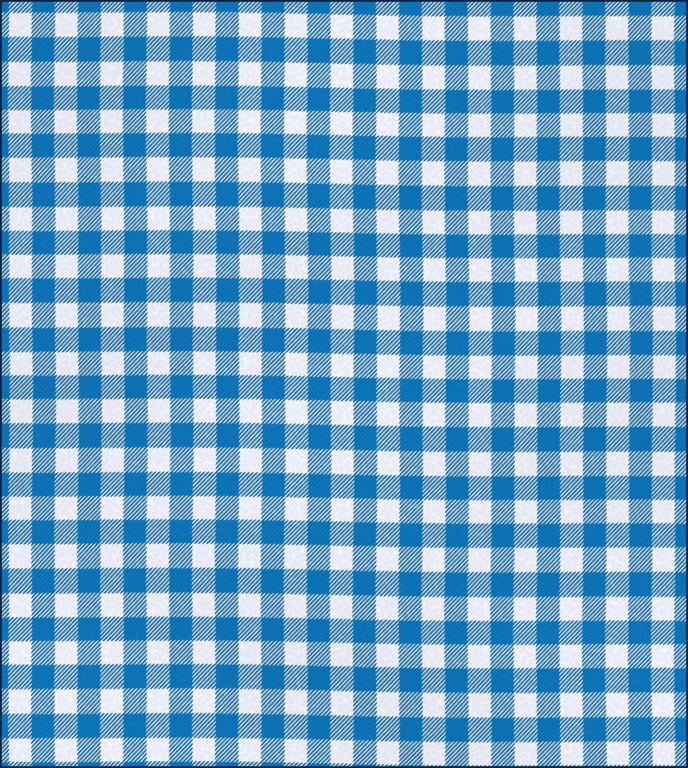
Reproduce this pattern procedurally as a Shadertoy shader.

```glsl
// Blue and white gingham cloth with twill-striped half-tone checks and a thin dark edge.
#define REPEATS vec2(14.98, 15.9)
#define BAND_CENTER vec2(0.947, 0.887)
#define TWILL_PER_REPEAT 11.3
#define WEAVE_TILT 0.09
#define WEAR 0.07
#define BORDER 0.0022
#define WHITE vec3(0.92, 0.93, 0.965)
#define BLUE vec3(0.05, 0.45, 0.71)
#define TWILL_LIGHT vec3(0.67, 0.82, 0.92)
#define TWILL_DARK vec3(0.21, 0.43, 0.57)
#define EDGE_COLOR vec3(0.04, 0.13, 0.26)

vec2 hash2(vec2 p) {
    vec2 q = vec2(dot(p, vec2(127.1, 311.7)), dot(p, vec2(269.5, 183.3)));
    return fract(sin(q) * 43758.5);
}

// Distance to the nearest scattered point
float cellular(vec2 p) {
    vec2 cell = floor(p), f = fract(p);
    float nearest = 2.0;
    for (int y = -1; y <= 1; y++)
        for (int x = -1; x <= 1; x++) {
            vec2 offset = vec2(x, y);
            nearest = min(nearest, length(offset + hash2(cell + offset) - f));
        }
    return nearest;
}

// Slight skew and uneven pull of the cloth, in repeats
vec2 warpCloth(vec2 uv) {
    vec2 c = uv * REPEATS;
    c.y += WEAVE_TILT * smoothstep(0.15, 0.85, uv.x);
    c.x += 0.012 * sin(uv.y * 9.0) + 0.008 * sin(uv.y * 23.0 + uv.x * 5.0);
    c.y += 0.012 * sin(uv.x * 11.0 + 1.0) + 0.012 * sin(uv.y * 37.0);
    return c;
}

void mainImage(out vec4 fragColor, in vec2 fragCoord) {
    vec2 uv = fragCoord / iResolution.xy;
    vec2 pixel = REPEATS / iResolution.xy;
    vec2 cloth = warpCloth(uv);
    float mottle = cellular(cloth * 12.0) - 0.5;

    // Diagonal threads rising to the right, faded when too fine to resolve
    float twillWave = sin(6.2832 * TWILL_PER_REPEAT * (cloth.x - cloth.y));
    twillWave *= 1.0 - smoothstep(0.6, 1.1, TWILL_PER_REPEAT * length(pixel));
    float lightThread = clamp(0.53 + 0.62 * twillWave + 0.25 * mottle, 0.0, 1.0);
    vec3 twill = mix(TWILL_DARK, TWILL_LIGHT, lightThread);

    // Dyed columns and rows, with edges nicked by the weave
    vec2 fromCenter = abs(fract(cloth - BAND_CENTER + 0.5) - 0.5);
    vec2 inside = 0.25 - fromCenter - 0.012 * twillWave;
    vec2 softness = 0.008 + 0.6 * pixel;
    vec2 dyed = smoothstep(-softness, softness, inside);

    vec3 undyedRow = mix(WHITE, twill, dyed.x);
    vec3 dyedRow = mix(twill, BLUE + 0.012 * twillWave, dyed.x);
    vec3 color = mix(undyedRow, dyedRow, dyed.y);

    // Uneven dye, broad and fine
    float broad = sin(uv.x * 7.0 + 2.0 * sin(uv.y * 5.0)) * sin(uv.y * 8.0 + 1.0);
    color *= 1.0 + WEAR * mottle + 0.012 * broad;

    // Dark outline of the cloth
    vec2 aspect = vec2(iResolution.x / iResolution.y, 1.0);
    vec2 margin = min(uv, 1.0 - uv) * aspect;
    float toEdge = min(margin.x, margin.y);
    float blur = 0.5 / iResolution.y;
    color = mix(EDGE_COLOR, color, smoothstep(BORDER - blur, BORDER + blur, toEdge));

    fragColor = vec4(clamp(color, 0.0, 1.0), 1.0);
}
```
